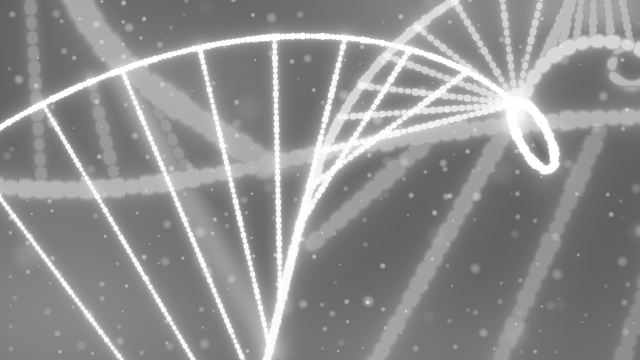
A WebGL 1 fragment shader for this background:

```glsl
precision highp float;
// Glowing beaded double helix in grey, with blurred strands and drifting specks.
uniform vec2 u_resolution;

// The canvas is nine units high; all lengths use that unit.
const float CANVAS_HEIGHT = 9.0;
const float BASE_GREY = 0.375;
const float BLUR_GREY = 0.78;
const float BEAD_PITCH = 0.125;
const float BLUR_PITCH = 0.38;
const float RUNG_COUNT = 16.0;
const float CURVE_STEPS = 22.0;
const vec2 CURL_CENTER = vec2(13.33, 5.6);
const vec2 CURL_AXIS = vec2(0.46, -0.888);
const vec2 CURL_SIZE = vec2(0.92, 0.36);
const vec2 KNOT = vec2(12.92, 6.08);

float hash(vec2 p) {
  vec3 q = fract(vec3(p.xyx) * 0.1031);
  q += dot(q, q.yzx + 33.33);
  return fract((q.x + q.y) * q.z);
}

float spot(vec2 p, vec2 center, vec2 size) {
  vec2 q = (p - center) / size;
  return exp(-dot(q, q));
}

vec2 bezier(vec2 a, vec2 b, vec2 c, vec2 d, float t) {
  float s = 1.0 - t;
  return s * s * s * a + 3.0 * s * s * t * b + 3.0 * s * t * t * c + t * t * t * d;
}

vec2 frontArc(float t) {
  return bezier(vec2(-0.9, 5.25), vec2(4.3, 8.75), vec2(10.0, 8.9), vec2(12.9, 6.4), t);
}

vec2 frontStrand(float t) {
  return bezier(vec2(5.6, -3.4), vec2(7.84, 2.4), vec2(6.9, 6.13), vec2(11.35, 9.0), t);
}

vec2 farArc(float t) {
  return bezier(vec2(13.0, 6.2), vec2(13.3, 7.7), vec2(14.6, 8.4), vec2(16.2, 7.7), t);
}

// Distance to a segment, and position along it.
vec2 segment(vec2 p, vec2 a, vec2 b) {
  vec2 v = b - a;
  float t = clamp(dot(p - a, v) / dot(v, v), 0.0, 1.0);
  return vec2(length(p - a - v * t), t * length(v));
}

// Distance to a cubic curve, and arc length along it.
vec2 curve(vec2 p, vec2 a, vec2 b, vec2 c, vec2 d) {
  vec2 best = vec2(1e3, 0.0);
  vec2 last = a;
  float run = 0.0;
  for (float i = 1.0; i <= CURVE_STEPS; i++) {
    vec2 next = bezier(a, b, c, d, i / CURVE_STEPS);
    vec2 s = segment(p, last, next);
    if (s.x < best.x) best = vec2(s.x, s.y + run);
    run += length(next - last);
    last = next;
  }
  return best;
}

// Beads of varied size on a faint thread, with a halo.
float beads(vec2 line, float radius, float blur, float pitch, float seed) {
  float along = line.y / pitch;
  float size = radius * mix(0.75, 1.2, hash(vec2(floor(along), seed)));
  float d = length(vec2(line.x, (fract(along) - 0.5) * pitch * 0.8));
  float bead = 1.0 - smoothstep(size - blur, size + blur, d);
  float w = line.x / (radius + blur);
  return clamp(bead + 0.4 * exp(-w * w) + 0.16 * exp(-w * w * 0.12), 0.0, 1.0);
}

float blurred(vec2 line, float radius, float seed) {
  return beads(line, radius, radius * 0.6, BLUR_PITCH, seed);
}

// One scattered speck per grid cell.
float specks(vec2 p, float cell, float radius, float share, float seed) {
  vec2 id = floor(p / cell);
  vec2 at = 0.2 + 0.6 * vec2(hash(id + seed), hash(id + seed + 17.3));
  float size = radius * (0.5 + hash(id + seed + 41.7));
  float d = length((fract(p / cell) - at) * cell);
  float shown = step(hash(id + seed + 73.1), share);
  return shown * (1.0 - smoothstep(size * 0.3, size * 1.3, d)) * (0.3 + 0.7 * hash(id + seed + 9.7));
}

void main() {
  vec2 p = gl_FragCoord.xy / u_resolution.y * CANVAS_HEIGHT;

  // Soft backdrop
  float grey = BASE_GREY + 0.15 * spot(p, vec2(1.5, 1.2), vec2(4.5, 3.0));
  grey += 0.14 * spot(p, vec2(11.0, 8.8), vec2(3.2, 1.8)) + 0.09 * spot(p, vec2(4.6, 7.0), vec2(3.2, 2.0));
  grey += 0.08 * spot(p, vec2(10.5, 0.0), vec2(5.5, 1.8));

  // Out-of-focus strands and rungs
  float back = 0.8 * blurred(curve(p, vec2(-0.3, 4.35), vec2(5.5, 3.8), vec2(7.0, 5.8), vec2(16.4, 6.1)), 0.19, 1.0);
  back = max(back, 0.7 * blurred(curve(p, vec2(1.8, 9.3), vec2(2.8, 7.0), vec2(4.6, 6.4), vec2(6.6, 4.9)), 0.27, 2.0));
  back = max(back, 0.75 * spot(p, vec2(6.7, 4.95), vec2(1.2, 0.38)));
  for (float i = 0.0; i < 3.0; i++) {
    vec2 left = vec2(0.75 + 1.5 * i, 9.0 - 1.9 * min(i, 1.2));
    back = max(back, 0.5 * blurred(segment(p, left, vec2(1.05 + 1.85 * i, 4.3 + 0.12 * i)), 0.13, i + 3.0));
    vec2 right = vec2(12.6 + 2.45 * i, 5.7 + 0.2 * i);
    back = max(back, (0.6 - 0.1 * i) * blurred(segment(p, right, vec2(9.3 + 3.1 * i, -0.2)), 0.19, i + 7.0));
  }
  back = max(back, 0.6 * blurred(segment(p, vec2(10.6, 5.4), vec2(7.8, 2.9)), 0.2, 11.0));
  float streak = segment(p, vec2(3.1, 7.0), vec2(6.8, 0.2)).x / 0.4;
  back = max(back, 0.5 * exp(-streak * streak));
  grey = mix(grey, BLUR_GREY, back);

  // Distant turn in the upper right
  float far = 0.45 * spot(p, vec2(15.0, 8.8), vec2(1.7, 0.8));
  far = max(far, 0.8 * blurred(curve(p, farArc(0.0), vec2(13.3, 7.7), vec2(14.6, 8.4), farArc(1.0)), 0.15, 12.0));
  for (float i = 0.0; i < 7.0; i++) {
    vec2 foot = farArc(0.25 + 0.11 * i);
    far = max(far, 0.6 * beads(segment(p, foot, foot + vec2(0.75 - 0.18 * i, 1.7)), 0.09, 0.06, 0.2, i + 13.0));
  }
  far = max(far, 0.6 * blurred(vec2(abs(length(p - vec2(15.8, 7.35)) - 0.5), p.y), 0.11, 21.0));
  grey = mix(grey, 0.95, far);

  // Rungs between the two sharp strands
  float dark = 1.0;
  for (float i = 0.0; i < RUNG_COUNT; i++) {
    vec2 line = segment(p, frontArc(min(i / 8.0, 1.0)), frontStrand(i / 13.0));
    float radius = mix(0.045, 0.07, smoothstep(0.0, 8.0, i));
    float strength = mix(0.95, 0.65, smoothstep(6.0, 12.0, i));
    dark *= 1.0 - strength * beads(line, radius, 0.03, BEAD_PITCH * (1.0 + 0.05 * i), i + 30.0);
  }

  // Sharp strands
  vec2 arc = curve(p, frontArc(0.0), vec2(4.3, 8.75), vec2(10.0, 8.9), frontArc(1.0));
  dark *= 1.0 - beads(arc, 0.065, 0.03, BEAD_PITCH, 50.0);
  vec2 strand = curve(p, frontStrand(0.0), vec2(7.84, 2.4), vec2(6.9, 6.13), frontStrand(1.0));
  dark *= 1.0 - mix(0.95, 0.7, smoothstep(3.0, 7.0, p.y)) * beads(strand, 0.1, 0.05, BEAD_PITCH, 51.0);

  // Curl where the arc folds back
  vec2 q = p - CURL_CENTER;
  q = vec2(dot(q, CURL_AXIS), dot(q, vec2(-CURL_AXIS.y, CURL_AXIS.x)));
  float k = length(q / CURL_SIZE);
  float rim = abs(k - 1.0) * k / max(length(q / (CURL_SIZE * CURL_SIZE)), 0.001);
  dark *= 1.0 - beads(vec2(rim, q.x), 0.11, 0.05, BEAD_PITCH, 52.0);
  dark *= 1.0 - 0.7 * spot(p, KNOT, vec2(0.38, 0.45));

  // Drifting specks
  float dust = 0.5 * specks(p, 0.55, 0.05, 0.5, 60.0) + 0.35 * specks(p, 0.9, 0.1, 0.4, 80.0);
  dust += 0.14 * specks(p, 1.9, 0.28, 0.4, 95.0);
  dark *= 1.0 - clamp(dust, 0.0, 1.0);

  gl_FragColor = vec4(vec3(1.0 - (1.0 - grey) * dark), 1.0);
}
```
